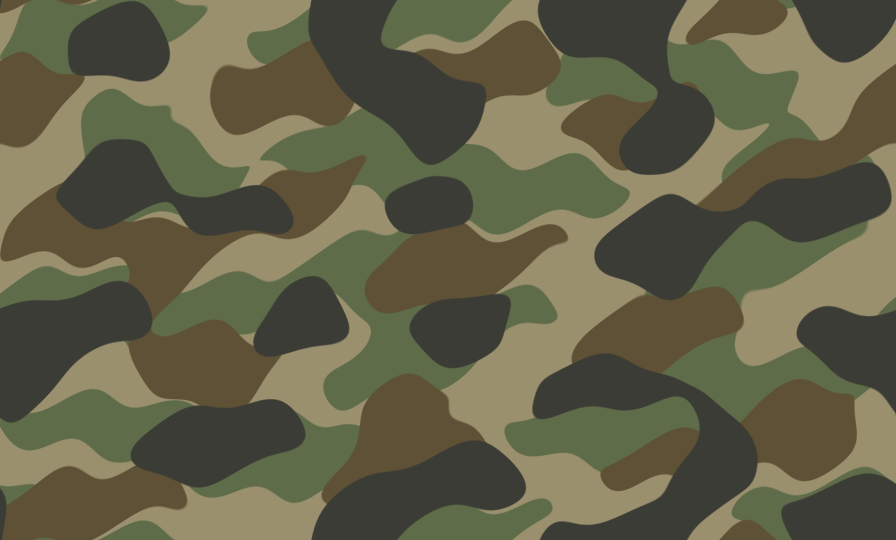
Reproduce this pattern procedurally as a Shadertoy shader.

```glsl
// Woodland camouflage: tan ground under green, brown and dark lobed patches.
// Each layer is a band-limited random wave field cut at a level; since every
// field has zero mean and unit variance, the level sets the share of its colour.

const vec3 TAN   = vec3(0.605, 0.565, 0.432);
const vec3 GREEN = vec3(0.370, 0.425, 0.288);
const vec3 BROWN = vec3(0.370, 0.318, 0.208);
const vec3 DARK  = vec3(0.232, 0.235, 0.206);

// Patch shape: cycles per canvas height, stretch, tilt in radians, seed
const vec4 GREEN_SHAPE = vec4(2.95, 1.50, 0.12, 23.0);
const vec4 BROWN_SHAPE = vec4(2.85, 1.45, 0.30, 57.0);
const vec4 DARK_SHAPE  = vec4(3.10, 1.24, 0.15, 91.0);

// Cut levels in standard deviations: higher means less colour
const float GREEN_LEVEL = 0.10;
const float BROWN_LEVEL = 0.56;
const float DARK_LEVEL  = 0.51;

const float BANDWIDTH   = 0.40;              // spread of patch sizes
const vec2  TILE        = vec2(5.0, 3.0) / 3.0; // repeat, in canvas heights
const float LAYER_WIGGLE = 0.019;            // edge waviness of green and brown
const float DARK_WIGGLE  = 0.011;
const float EDGE        = 0.0036;            // edge softness, in canvas heights
const float TAU         = 6.2831853;

// Integer hash of a wave number and a seed, 0..1
float hash(ivec3 v) {
    uint h = uint(v.x + 64) * 1597u + uint(v.y + 64) * 51749u + uint(v.z) * 3812015u;
    h = (h ^ (h >> 16)) * 2146121005u;
    h = (h ^ (h >> 15)) * 2221713035u;
    h ^= h >> 16;
    return float(h & 65535u) / 65536.0;
}

// Gentle bending of the plane, periodic over the tile
vec2 wiggle(vec2 p, float amount) {
    vec2 a = TAU * p / TILE;
    return p + amount * vec2(sin(5.0 * a.y + 2.0 * a.x + 1.0),
                             sin(9.0 * a.x - 2.0 * a.y + 2.5));
}

// Coverage of one layer: a sum of waves, softened by distance to the cut level
float patches(vec2 p, vec4 shape, float level) {
    vec2 axis = vec2(cos(shape.z), sin(shape.z));
    float value = 0.0, variance = 0.0;
    vec2 slope = vec2(0.0);

    for (int i = 0; i <= 9; i++) {
        for (int j = -7; j <= 7; j++) {
            if (i == 0 && j <= 0) continue;   // half plane of wave vectors
            vec2 k = vec2(float(i), float(j)) / TILE;
            vec2 q = vec2(dot(k, axis) * shape.y,
                          dot(k, vec2(-axis.y, axis.x)) / shape.y);
            float offBand = (length(q) / shape.x - 1.0) / BANDWIDTH;
            float weight = exp(-offBand * offBand);
            if (weight < 0.04) continue;

            float phase = TAU * (dot(k, p) + hash(ivec3(i, j, int(shape.w))));
            value += weight * cos(phase);
            slope -= weight * TAU * k * sin(phase);
            variance += 0.5 * weight * weight;
        }
    }

    float deviation = sqrt(variance);
    float dist = (value / deviation - level) / max(length(slope) / deviation, 1.5);
    float softness = max(EDGE, 1.1 / iResolution.y);
    return smoothstep(-0.5 * softness, 0.5 * softness, dist);
}

void mainImage(out vec4 fragColor, in vec2 fragCoord) {
    vec2 p = fragCoord / iResolution.y;
    vec2 wavy = wiggle(p, LAYER_WIGGLE);

    // Stack the layers from the ground up
    vec3 color = TAN;
    color = mix(color, GREEN, patches(wavy, GREEN_SHAPE, GREEN_LEVEL));
    color = mix(color, BROWN, patches(wavy, BROWN_SHAPE, BROWN_LEVEL));
    color = mix(color, DARK, patches(wiggle(p, DARK_WIGGLE), DARK_SHAPE, DARK_LEVEL));

    fragColor = vec4(color, 1.0);
}
```
